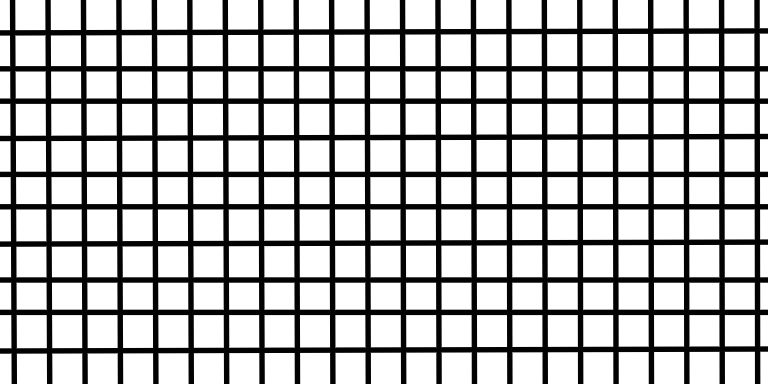
Give the GLSL for this pattern, as a Shadertoy shader.

```glsl
// Black window-pane grid on white, with slightly leaning columns and uneven rows.

// Lengths are in canvas heights.
const vec3 PAPER = vec3(1.0);
const vec3 INK = vec3(0.008);
const float LINE_WIDTH = 0.0141;

const float COLUMN_START = 0.0350;
const float COLUMN_STEP = 0.09225;
const float LEAN_LEFT = 0.0046;   // sideways drift per height at the left
const float LEAN_RIGHT = 0.0016;  // and at the right

const int ROW_COUNT = 10;
const float ROW_GROUP_STEP = 0.2750;                       // three rows per group
const vec3 ROW_OFFSETS = vec3(0.0831, 0.1792, 0.2635);     // measured from the top
const float ROW_SLOPE = 0.0026;                            // first row of each group
const float LAST_ROW_DROP = 0.0034;

// Antialiased coverage of a line at the given distance from its centre.
float lineCoverage(float dist, float pixel) {
    return clamp((0.5 * LINE_WIDTH - dist) / pixel + 0.5, 0.0, 1.0);
}

// Distance to the nearest column; p.y runs down from the top.
float columnDistance(vec2 p, float aspect) {
    float lean = mix(LEAN_LEFT, LEAN_RIGHT, p.x / aspect);
    float x = p.x - COLUMN_START - lean * (p.y - 0.5);
    return abs(x - COLUMN_STEP * round(x / COLUMN_STEP));
}

// Distance to the nearest row, with spacing that repeats every three rows.
float rowDistance(vec2 p, float aspect) {
    float nearest = 1.0;
    for (int i = 0; i < ROW_COUNT; i++) {
        int member = i % 3;
        float y = ROW_OFFSETS[member] + ROW_GROUP_STEP * float(i / 3);
        if (member == 0) y -= ROW_SLOPE * (p.x - 0.5 * aspect);
        if (i == ROW_COUNT - 1) y += LAST_ROW_DROP;
        nearest = min(nearest, abs(p.y - y));
    }
    return nearest;
}

void mainImage(out vec4 fragColor, in vec2 fragCoord) {
    float pixel = 1.0 / iResolution.y;
    float aspect = iResolution.x * pixel;
    vec2 p = vec2(fragCoord.x * pixel, 1.0 - fragCoord.y * pixel);

    float columns = lineCoverage(columnDistance(p, aspect), pixel);
    float rows = lineCoverage(rowDistance(p, aspect), pixel);
    fragColor = vec4(mix(PAPER, INK, max(columns, rows)), 1.0);
}
```
